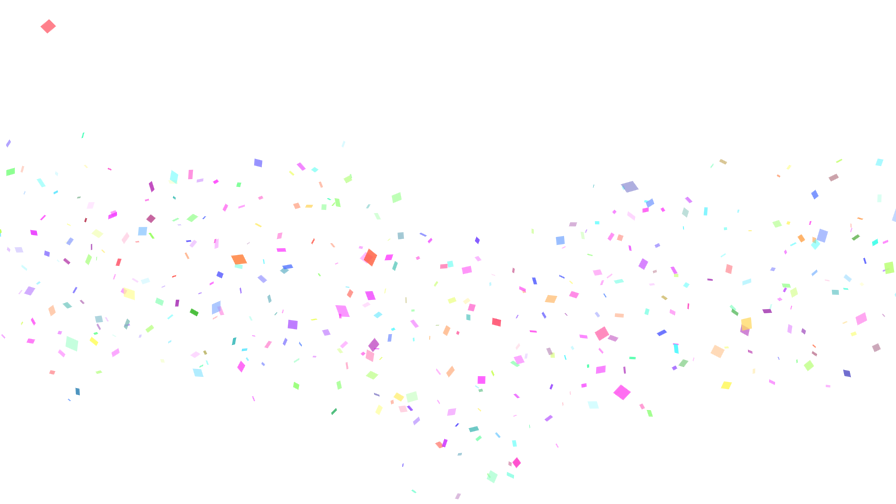
Write a Shadertoy shader that draws this background.

```glsl
// Sparse bright confetti drifting in a wide, uneven band over white.
// Three jittered cell grids (small, medium, large) each hold at most one
// sheared, rotated paper flake per cell; a density field shapes the band.

const vec3  PAPER      = vec3(1.0);
const int   LAYERS     = 3;
const vec3  CELL_SIZE  = vec3(0.050, 0.070, 0.160);    // small, medium, large
const vec3  MIN_HALF   = vec3(0.0030, 0.0065, 0.0095); // half length of a flake
const vec3  MAX_HALF   = vec3(0.0070, 0.0095, 0.0125);
const vec3  MIN_ASPECT = vec3(0.22, 0.40, 0.75);
const vec3  FILL       = vec3(0.92, 0.88, 0.55);       // chance of a flake per cell
const float BAND_TOP    = 0.74;
const float BAND_BOTTOM = 0.19;
const float DIP_X       = 0.95;  // where the band sags toward the bottom
const float SOFTNESS    = 1.2;   // edge filter width in pixels
const float TAU         = 6.2831853;

vec4 hash4(vec2 p) {
    vec4 h = fract(p.xyxy * vec4(0.1031, 0.1030, 0.0973, 0.1099));
    h += dot(h, h.wzxy + 33.33);
    return fract((h.xxyz + h.yzzw) * h.zywx);
}

float bell(float x, float width) {
    return exp(-x * x / (width * width));
}

// Likelihood of confetti at a point, with height 1 and x to the right.
float bandDensity(vec2 p) {
    float top = BAND_TOP - 0.19 * bell(p.x - DIP_X, 0.16);
    float bottom = BAND_BOTTOM - 0.23 * bell(p.x - DIP_X, 0.24);
    float body = smoothstep(bottom - 0.02, bottom + 0.16, p.y)
               * (1.0 - smoothstep(top - 0.16, top + 0.03, p.y));
    return body * mix(1.0, 0.75, smoothstep(1.05, 1.35, p.x));
}

vec3 hueColor(float hue) {
    return clamp(abs(mod(hue * 6.0 + vec3(0.0, 4.0, 2.0), 6.0) - 3.0) - 1.0, 0.0, 1.0);
}

// Vivid and pastel inks, leaning to magenta and cyan, a few of them dusky.
vec3 flakeColor(vec4 r) {
    float hue = r.x;
    if (r.y < 0.20) hue = 0.83 + 0.04 * (r.x - 0.5);
    else if (r.y < 0.32) hue = 0.51 + 0.05 * (r.x - 0.5);
    float saturation = mix(0.12, 0.80, sqrt(r.z));
    float value = r.w > 0.84 ? 0.72 : 1.0;
    return value * mix(vec3(1.0), hueColor(hue), saturation);
}

// Box-filtered coverage of a sheared rectangle, exact along each axis.
float flakeCoverage(vec2 p, vec2 halfSize, float angle, float shear, float blur) {
    float c = cos(angle), s = sin(angle);
    vec2 q = vec2(c * p.x + s * p.y, c * p.y - s * p.x);
    q.x -= shear * q.y;
    vec2 overlap = min(q + 0.5 * blur, halfSize) - max(q - 0.5 * blur, -halfSize);
    overlap = max(overlap, 0.0) / blur;
    return overlap.x * overlap.y;
}

void mainImage(out vec4 fragColor, in vec2 fragCoord) {
    vec2 p = fragCoord / iResolution.y;
    float blur = SOFTNESS / iResolution.y;
    vec3 color = PAPER;

    for (int layer = 0; layer < LAYERS; layer++) {
        float cellSize = CELL_SIZE[layer];
        vec2 home = floor(p / cellSize);

        // Neighbours are included so flakes may cross cell borders.
        for (int j = -1; j <= 1; j++)
        for (int i = -1; i <= 1; i++) {
            vec2 cell = home + vec2(i, j);
            vec2 seed = cell + 17.0 + 61.0 * float(layer);
            vec4 place = hash4(seed);
            vec4 form = hash4(seed + 137.3);
            vec4 ink = hash4(seed + 291.7);

            vec2 center = (cell + place.xy) * cellSize;
            if (place.z > FILL[layer] * bandDensity(center)) continue;

            float halfLength = mix(MIN_HALF[layer], MAX_HALF[layer], form.x);
            float aspect = mix(MIN_ASPECT[layer], 1.0, form.y * form.y);
            float angle = form.z * TAU;
            float shear = 0.9 * (form.w - 0.5);
            float cover = flakeCoverage(p - center, halfLength * vec2(1.0, aspect),
                                        angle, shear, blur);
            float opacity = mix(0.45, 0.95, place.w);
            color = mix(color, flakeColor(ink), cover * opacity);
        }
    }
    fragColor = vec4(color, 1.0);
}
```
